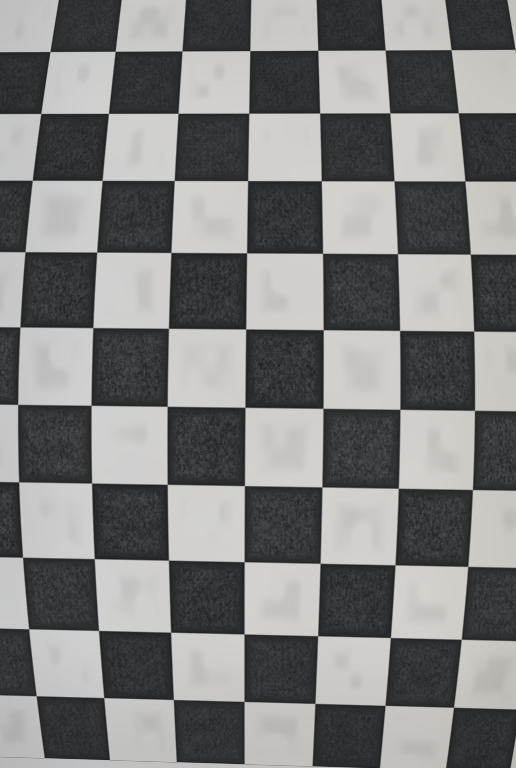
Reproduce this pattern procedurally as a WebGL 1 fragment shader.

```glsl
precision highp float;

uniform vec2 u_resolution;

float hash(vec2 p) {
  return fract(sin(dot(p, vec2(127.1, 311.7))) * 43758.5453);
}

float noise(vec2 p) {
  vec2 i = floor(p), f = fract(p);
  f = f * f * (3.0 - 2.0 * f);
  return mix(mix(hash(i), hash(i + vec2(1.0, 0.0)), f.x),
             mix(hash(i + vec2(0.0, 1.0)), hash(i + 1.0), f.x), f.y);
}

// Canvas position to board squares: a bulging, slightly tilted sheet
vec2 boardCoord(vec2 p) {
  vec2 d = p - vec2(0.004, 0.469);
  float y = d.y + (d.x + 0.02) * (0.013 - 0.038 * d.y);
  float x = d.x - 0.008 * d.y;
  x *= 1.0 + 0.3 * x * x + 0.69 * y * y;
  y *= 1.0 + 0.48 * y * y;
  return vec2(x / 0.1018 + 0.2, y / 0.1025);
}

// Worn toner: dark rim, pale threads and flecks toward the middle
vec3 inkColor(vec2 board, vec2 p, float edge) {
  vec2 cell = floor(board);
  float middle = smoothstep(0.5, 0.08, abs(p.y - 0.46));
  float inside = smoothstep(0.01, 0.16, edge);
  float threads = noise(board * vec2(42.0, 24.0)) - 0.5;
  float flecks = noise(board * 58.0 + 17.0) - 0.5;
  float cloud = noise(board * 5.0 + 40.0) - 0.5;
  float wear = 0.165 + inside * (0.025 + 0.03 * middle);
  wear += inside * (0.09 * threads + 0.08 * flecks) * (0.5 + 0.5 * middle);
  wear += 0.025 * cloud * inside + 0.02 * (hash(cell) - 0.5);
  wear -= 0.025 * smoothstep(0.05, 0.0, edge);
  return vec3(wear) + vec3(-0.003, 0.003, 0.006);
}

// Pale sheet: soft grey blotches in each square, dimmer toward the borders
vec3 paperColor(vec2 board, vec2 p, float edge, float halfWidth) {
  float blotch = smoothstep(0.4, 0.85, noise(board * vec2(4.5, 3.0) + 9.0));
  float light = 0.815 - 0.05 * blotch * smoothstep(0.1, 0.35, edge);
  light += 0.012 * (noise(board * 1.3) - 0.5);
  light -= 0.06 * smoothstep(0.2, 0.0, p.y) + 0.03 * smoothstep(0.85, 1.0, p.y);
  light -= 0.035 * smoothstep(0.6, 1.0, abs(p.x) / halfWidth);
  float warmth = 0.009 + 0.012 * p.x / halfWidth;
  return vec3(light + 0.4 * warmth, light, light - warmth);
}

void main() {
  float halfWidth = 0.5 * u_resolution.x / u_resolution.y;
  vec2 p = gl_FragCoord.xy / u_resolution.y - vec2(halfWidth, 0.0);
  vec2 board = boardCoord(p);

  // Signed distance to the nearest square edge, positive in dark squares
  vec2 toEdge = 0.5 - abs(fract(board) - 0.5);
  float edge = min(toEdge.x, toEdge.y);
  vec2 cell = floor(board);
  float side = mod(cell.x + cell.y, 2.0) < 0.5 ? 1.0 : -1.0;
  float soft = max(0.013, 8.0 / u_resolution.y);
  float ink = smoothstep(-soft, soft, side * edge);

  // Plain margin outside the printed board
  vec2 border = min(board - vec2(-4.0, -5.0), vec2(5.0, 6.0) - board);
  ink *= smoothstep(-soft, soft, min(border.x, border.y));

  vec3 color = mix(paperColor(board, p, edge, halfWidth), inkColor(board, p, edge), ink);
  gl_FragColor = vec4(color, 1.0);
}
```
